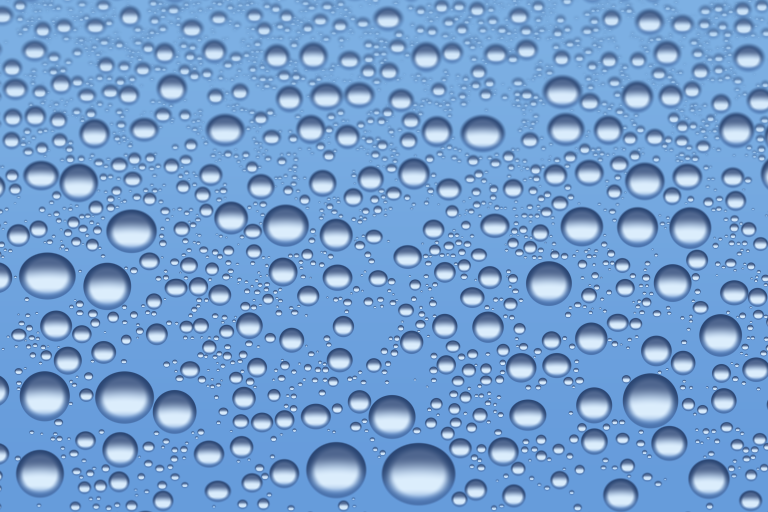
Reproduce this texture procedurally as a Shadertoy shader.

```glsl
// Water droplets on a blue sheet that recedes upward into soft focus.

const vec3 SHEET_NEAR = vec3(0.40, 0.61, 0.86);
const vec3 SHEET_FAR  = vec3(0.49, 0.69, 0.89);
const vec3 NAVY       = vec3(0.15, 0.26, 0.44);
const vec3 SLATE      = vec3(0.31, 0.40, 0.56);
const vec3 BLUE       = vec3(0.35, 0.53, 0.78);
const vec3 GLINT      = vec3(0.86, 0.93, 0.99);

const float RECEDE      = 0.6;   // loss of scale from bottom to top
const float LARGE_CELL  = 0.15;  // spacing of the largest drops
const float CELL_RATIO  = 0.6;   // spacing ratio between layers
const int   LAYERS      = 5;
const float MIN_RADIUS  = 0.14;  // in cells
const float MAX_RADIUS  = 0.43;
const float FAR_BLUR    = 0.0055;
const float NEAR_BLUR   = 0.0015;
const float FOCUS_BLUR  = 0.0012;

float hash(vec2 p) {
    return fract(sin(dot(p, vec2(127.1, 311.7))) * 43758.5453);
}

float cellSize(int layer) { return LARGE_CELL * pow(CELL_RATIO, float(layer)); }

// Row coordinate of a height; rows shrink with distance.
float rowAt(float y, float cell) {
    return -log(max(1.0 - RECEDE * y, 0.05)) / (RECEDE * cell);
}

// Screen width of the cells in one row.
float cellWidth(float row, float cell) {
    return cell * exp(-RECEDE * (row + 0.5) * cell);
}

float rowShift(float row, int layer) {
    return hash(vec2(row, float(layer) + 3.7));
}

// Cell around p, moved by a neighbour offset: column, row.
vec2 cellAt(vec2 p, vec2 offset, int layer) {
    float cell = cellSize(layer);
    float row = floor(rowAt(p.y, cell)) + offset.y;
    float column = floor(p.x / cellWidth(row, cell) - rowShift(row, layer)) + offset.x;
    return vec2(column, row);
}

// Drop in a cell: centre, radius, width factor. Radius 0 means empty.
vec4 dropIn(vec2 id, int layer) {
    vec2 seed = id + 19.19 * float(layer + 1);
    float presence = mix(0.92, 0.62, float(layer) / float(LAYERS - 1));
    if (hash(seed) > presence) return vec4(0.0);
    float cell = cellSize(layer);
    float width = cellWidth(id.y, cell);
    float size = mix(MIN_RADIUS, MAX_RADIUS, pow(hash(seed + 5.3), 1.4));
    vec2 jitter = vec2(hash(seed + 11.7), hash(seed + 23.1)) - 0.5;
    vec2 place = 0.5 + jitter * (1.0 - 1.9 * size);
    float y = (1.0 - exp(-RECEDE * (id.y + place.y) * cell)) / RECEDE;
    float x = (id.x + place.x + rowShift(id.y, layer)) * width;
    float wide = 1.0 + 0.22 * pow(hash(seed + 31.9), 2.5);
    return vec4(x, y, size * width, wide);
}

// True where a drop would touch one of a larger layer.
bool isCrowded(vec4 drop, int layer) {
    for (int larger = 0; larger < layer; larger++)
        for (int j = -1; j <= 1; j++)
            for (int i = -1; i <= 1; i++) {
                vec4 other = dropIn(cellAt(drop.xy, vec2(i, j), larger), larger);
                float reach = other.z * other.w + drop.z;
                if (other.z > 0.0 && distance(drop.xy, other.xy) < reach) return true;
            }
    return false;
}

// Colour inside a drop: dark cap, bright lower belly, blue foot.
vec3 dropColor(vec2 q, float soft) {
    float r = length(q);
    float h = q.y + 0.12 * q.x * q.x;
    vec3 color = mix(BLUE, SLATE, smoothstep(-0.45, 0.45, h));
    float glint = smoothstep(0.6, -0.2, h) * smoothstep(-1.0, -0.45, q.y);
    glint *= smoothstep(1.0 + 0.3 * soft, 0.62, r);
    color = mix(color, GLINT, glint);
    float rim = smoothstep(0.68 - 0.3 * soft, 0.97, r);
    float cap = smoothstep(-0.55, 0.45, q.y);
    return mix(color, NAVY, rim * mix(0.3, 0.9, cap));
}

void mainImage(out vec4 fragColor, in vec2 fragCoord) {
    vec2 p = fragCoord / iResolution.y;
    float blur = FOCUS_BLUR + FAR_BLUR * smoothstep(0.4, 1.0, p.y)
               + NEAR_BLUR * smoothstep(0.25, 0.0, p.y);
    blur = max(blur, 0.7 / iResolution.y);

    vec3 color = mix(SHEET_NEAR, SHEET_FAR, smoothstep(0.0, 1.05, p.y));

    // Small drops first, large ones on top.
    for (int layer = LAYERS - 1; layer >= 0; layer--)
        for (int j = -1; j <= 1; j++)
            for (int i = -1; i <= 1; i++) {
                vec4 drop = dropIn(cellAt(p, vec2(i, j), layer), layer);
                if (drop.z <= 0.0) continue;
                vec2 q = (p - drop.xy) / (drop.z * vec2(drop.w, 1.0));
                float soft = blur / drop.z;
                float r = length(q);
                if (r > 1.0 + soft || isCrowded(drop, layer)) continue;
                float cover = 1.0 - smoothstep(1.0 - min(soft, 1.0), 1.0 + soft, r);
                cover /= 1.0 + soft * soft;
                color = mix(color, dropColor(q, min(soft, 1.0)), cover);
            }

    fragColor = vec4(color, 1.0);
}
```
